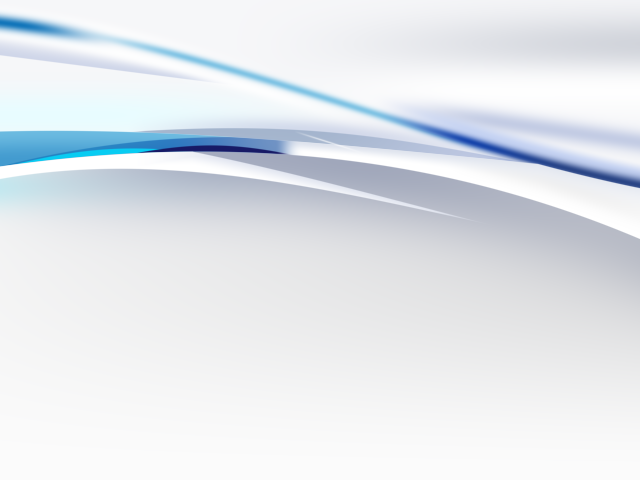
This background is drawn by a Shadertoy shader. Its source:

```glsl
// Soft silver backdrop crossed by sweeping blue and white ribbons.
// Each ribbon is bounded by cubic curves in canvas units; layers are
// painted back to front with smooth edges and gaussian glows.

#define PAPER      vec3(0.965, 0.967, 0.975)
#define LILAC      vec3(0.73, 0.77, 0.88)
#define SKY        vec3(0.42, 0.73, 0.88)
#define OCEAN      vec3(0.07, 0.46, 0.73)
#define ROYAL      vec3(0.05, 0.24, 0.66)
#define NAVY       vec3(0.09, 0.10, 0.40)
#define CYAN       vec3(0.03, 0.80, 0.95)
#define STEEL      vec3(0.62, 0.69, 0.79)
#define SHADOW     0.25
#define SHADOW_LEN 0.12

// Cubic through four heights at x = 0, 1/3, 2/3, 1
float curve(float x, vec4 h) {
    float s = 3.0 * x;
    float d1 = h.y - h.x;
    float d2 = h.z - 2.0 * h.y + h.x;
    float d3 = h.w - 3.0 * h.z + 3.0 * h.y - h.x;
    return h.x + s * (d1 + (s - 1.0) * (d2 / 2.0 + (s - 2.0) * d3 / 6.0));
}

float glow(float d, float width) { return exp(-d * d / (width * width)); }

float edge(float d) {
    float aa = 0.8 / iResolution.y;
    return smoothstep(-aa, aa, d);
}

// Thickness profile, zero at both ends of [a, b]
float lens(float x, float a, float b) {
    return sin(3.14159 * clamp((x - a) / (b - a), 0.0, 1.0));
}

// Lens-shaped sliver resting on a curve; d is the depth below that curve
float sliver(float d, float profile, float height) {
    return edge(d + height * profile) * edge(-d) * smoothstep(0.0, 0.15, profile);
}

vec3 upperBackdrop(float x, float t) {
    vec3 c = PAPER;
    c -= vec3(0.15, 0.14, 0.12) * glow(t - 0.095, 0.065) * smoothstep(0.35, 1.05, x);
    c = mix(c, vec3(1.0), 0.9 * glow(t - 0.19, 0.05) * smoothstep(0.4, 0.75, x));
    c = mix(c, vec3(0.91, 0.99, 1.0), glow(t - 0.24, 0.05) * (1.0 - smoothstep(0.15, 0.6, x)));
    // Soft lilac trail on the right
    float trail = t - 0.222 - 0.19 * (x - 0.61);
    c = mix(c, LILAC, 0.85 * glow(trail, 0.022) * smoothstep(0.57, 0.78, x));
    // Pale veil on the left with a crisp lower border
    float veil = t - mix(0.115, 0.18, x / 0.38);
    float fade = 1.0 - smoothstep(0.28, 0.39, x);
    return mix(c, LILAC, 0.65 * fade * edge(-veil) * smoothstep(-0.055 + 0.09 * x, 0.0, veil));
}

vec3 lowerBackdrop(float x, float t, float depth) {
    float amount = SHADOW * smoothstep(-0.1, 0.35, x) * (1.0 - 0.5 * smoothstep(0.5, 1.0, x));
    float shade = amount * glow(max(depth, 0.0), SHADOW_LEN);
    float haze = (0.03 + 0.10 * x) * (1.0 - smoothstep(0.55, 1.0, t));
    vec3 c = vec3(0.985) - shade * vec3(1.1, 1.0, 0.7) - haze * vec3(1.0, 0.99, 0.95);
    return c - vec3(0.16, 0.02, 0.0) * exp(-7.0 * x) * glow(t - 0.39, 0.045);
}

void mainImage(out vec4 fragColor, in vec2 fragCoord) {
    float x = fragCoord.x / iResolution.x;
    float t = 1.0 - fragCoord.y / iResolution.y; // distance from the top

    // Signed depths below the main curves
    float rim    = curve(x, vec4(0.347, 0.316, 0.361, 0.498));
    float roof   = curve(x, vec4(0.274, 0.283, 0.319, 0.361));
    float streak = curve(x, vec4(0.047, 0.139, 0.274, 0.392));
    float dRim = t - rim, dRoof = t - roof, s = t - streak;

    vec3 col = upperBackdrop(x, t);

    // Steel band with a misty upper side
    float arch = lens(x, 0.2, 0.82);
    col = mix(col, LILAC, 0.6 * arch * glow(dRoof + 0.026 * arch, 0.022));
    col = mix(col, mix(STEEL, LILAC, smoothstep(0.45, 0.8, x)), 0.9 * sliver(dRoof, arch, 0.025));

    // Blue wedge on the left, with a darker inner fold
    float fold = t - curve(x, vec4(0.347, 0.286, 0.330, 0.477));
    vec3 wedge = mix(SKY, OCEAN, 0.45 * smoothstep(0.0, 0.06, dRoof));
    wedge = mix(wedge, mix(OCEAN, ROYAL, smoothstep(0.1, 0.45, x)), 0.65 * edge(fold));
    wedge = mix(wedge, STEEL, 0.6 * smoothstep(0.25, 0.45, x));
    wedge = mix(wedge, CYAN, sliver(dRim, lens(x, 0.02, 0.30), 0.012));
    wedge = mix(wedge, NAVY, sliver(dRim, lens(x, 0.21, 0.46), 0.013));
    col = mix(col, wedge, edge(dRoof) * (1.0 - smoothstep(0.43, 0.48, x)));

    // Long diagonal streak: white core, blue head, sky middle, royal tail
    col = mix(col, vec3(1.0), 0.85 * glow(s - 0.022, 0.014) * (1.0 - smoothstep(0.4, 0.6, x)));
    col = mix(col, vec3(1.0), 0.7 * glow(s + 0.022, 0.012) * (1.0 - smoothstep(0.1, 0.5, x)));
    col = mix(col, OCEAN, glow(s, 0.014) * (1.0 - smoothstep(0.03, 0.19, x)));
    float middle = smoothstep(0.08, 0.3, x) * (1.0 - smoothstep(0.68, 0.8, x));
    col = mix(col, SKY, 0.85 * middle * glow(s + 0.004, 0.009));
    float sheet = smoothstep(-0.055, -0.03, s) * edge(-s);
    col = mix(col, vec3(0.75, 0.81, 0.95), 0.85 * sheet * smoothstep(0.58, 0.75, x));
    vec3 tail = mix(ROYAL, vec3(0.13, 0.24, 0.50), smoothstep(0.72, 0.9, x));
    col = mix(col, tail, 0.95 * glow(s + 0.006, 0.006 + 0.009 * x * x) * smoothstep(0.58, 0.74, x));

    // White ribbon on the right
    float top = max(roof, streak);
    float across = clamp((t - top) / max(rim - top, 0.001), 0.0, 1.0);
    vec3 ribbon = mix(vec3(0.87, 0.89, 0.93), vec3(1.0), smoothstep(0.0, 0.75, across + 0.5 * (x - 0.5)));
    ribbon -= 0.05 * lens(x, 0.7, 1.1) * glow(across - 0.45, 0.25);
    col = mix(col, ribbon, edge(t - top) * smoothstep(0.43, 0.48, x));
    float hair = t - 0.278 - 0.42 * (x - 0.47);
    col = mix(col, vec3(1.0), 0.6 * glow(hair, 0.002) * lens(x, 0.46, 0.57));

    // Shaded ground, then the white swoosh tapering over it
    col = mix(col, lowerBackdrop(x, t, dRim), edge(dRim));
    float swooshTop = max(rim, curve(x, vec4(0.260, 0.325, 0.434, 0.542)));
    float swooshEnd = curve(x, vec4(0.373, 0.362, 0.439, 0.530));
    float body = smoothstep(-0.01, 0.03, t - swooshTop);
    vec3 swoosh = mix(vec3(0.86, 0.88, 0.93), vec3(1.0), max(body, 1.0 - smoothstep(0.2, 0.4, x)));
    float taper = 1.0 - smoothstep(0.66, 0.79, x);
    col = mix(col, swoosh, edge(t - swooshTop) * edge(swooshEnd - t) * taper);

    fragColor = vec4(clamp(col, 0.0, 1.0), 1.0);
}
```
